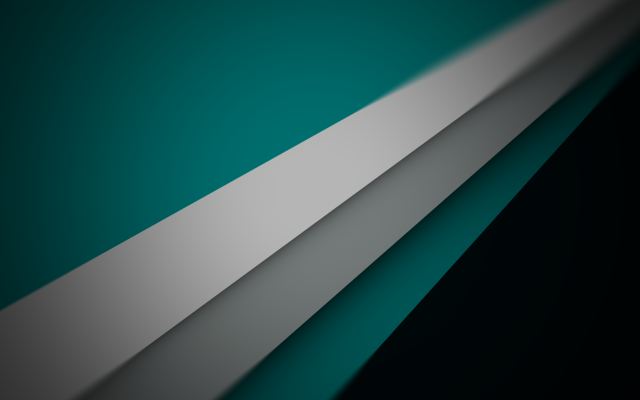
Reproduce this background procedurally as a Shadertoy shader.

```glsl
// Diagonal layered sheets: teal, two grey bands, teal and near-black.
// Each sheet starts at a slanted line and is shaded by the sheet above it;
// a radial light dims the corners and edges soften at the top and bottom.

const vec3 TEAL       = vec3(0.000, 0.435, 0.435);
const vec3 LIGHT_GREY = vec3(0.705, 0.710, 0.705);
const vec3 MID_GREY   = vec3(0.460, 0.485, 0.482);
const vec3 LOW_TEAL   = vec3(0.000, 0.425, 0.425);
const vec3 NEAR_BLACK = vec3(0.000, 0.034, 0.043);

// Signed distance to the line a-b, positive on its lower right side
float lineSide(vec2 p, vec2 a, vec2 b) {
    vec2 along = normalize(b - a);
    return dot(p - a, vec2(along.y, -along.x));
}

// Edge softness: sharp in the middle, blurred at the top and bottom
float focusBlur(vec2 p, float pixel) {
    float top = 0.027 * smoothstep(0.68, 0.88, p.y);
    float bottom = 0.016 * (1.0 - smoothstep(0.01, 0.17, p.y));
    float left = 0.005 * (1.0 - smoothstep(0.05, 0.40, p.x));
    return max(pixel, top + bottom + left);
}

// Brightness of a sheet at distance d from the edge that shades it
float castShadow(float d, float width, float depth) {
    return 1.0 - depth * exp(-max(d, 0.0) / width);
}

// Cover the colour below with a sheet where d is positive
vec3 layer(vec3 below, vec3 sheet, float d, float blur) {
    return mix(below, sheet, smoothstep(-blur, blur, d));
}

// Soft light falling off from the centre
float radialLight(vec2 p, vec2 centre) {
    return mix(1.0, 0.25, smoothstep(0.08, 1.05, length(p - centre)));
}

void mainImage(out vec4 fragColor, in vec2 fragCoord) {
    // Height runs from 0 to 1; width is fitted to 1.6
    vec2 p = fragCoord / iResolution.xy * vec2(1.6, 1.0);
    float blur = focusBlur(p, 0.75 / iResolution.y);

    // Sheet edges, from upper left to lower right
    float lightEdge = lineSide(p, vec2(0.000, 0.223), vec2(1.392, 1.000));
    float midEdge   = lineSide(p, vec2(0.198, 0.010), vec2(1.548, 1.000));
    float tealEdge  = lineSide(p, vec2(0.552, 0.010), vec2(1.600, 0.930));
    float darkEdge  = lineSide(p, vec2(0.833, 0.004), vec2(1.4375, 0.677));

    // Stack the sheets with their shadows
    vec3 midSheet = MID_GREY * castShadow(midEdge, 0.018 + blur, 0.42);
    vec3 tealSheet = LOW_TEAL * castShadow(tealEdge, 0.065, 0.70);
    vec3 color = layer(TEAL, LIGHT_GREY, lightEdge, blur);
    color = layer(color, midSheet, midEdge, blur);
    color = layer(color, tealSheet, tealEdge, blur);
    color = layer(color, NEAR_BLACK, darkEdge, blur);

    fragColor = vec4(color * radialLight(p, vec2(0.79, 0.52)), 1.0);
}
```
